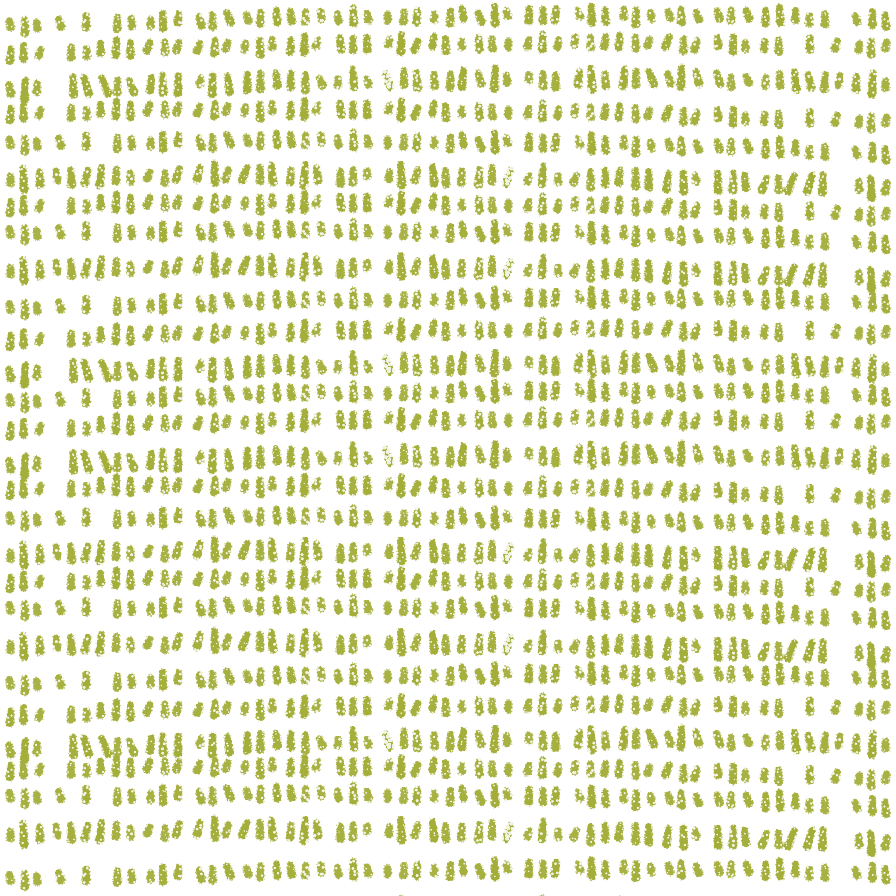
Reproduce this pattern procedurally as a WebGL 2 fragment shader.

```glsl
#version 300 es
precision highp float;

uniform vec2 u_resolution;
out vec4 fragColor;

const float GROUPS = 19.0; // groups of three dabs across; one group is one unit

vec2 hash2(vec2 p) {
    vec3 q = fract(p.xyx * vec3(0.1031, 0.1030, 0.0973));
    q += dot(q, q.yzx + 33.33);
    return fract((q.xx + q.yz) * q.zy);
}

// Cellular noise: distance to the nearest scattered point
float cellular(vec2 p) {
    vec2 cell = floor(p), local = fract(p);
    float nearest = 2.0;
    for (int j = -1; j <= 1; j++)
    for (int i = -1; i <= 1; i++) {
        vec2 o = vec2(i, j);
        nearest = min(nearest, length(o + hash2(cell + o + 50.0) - local));
    }
    return nearest;
}

// Rounded dab, wide at the foot and narrow at the tip
float dabDistance(vec2 q, float halfLength) {
    float t = clamp(q.y / halfLength * 0.5 + 0.5, 0.0, 1.0);
    float radius = mix(0.098, 0.062, t);
    float spine = max(halfLength - 0.08, 0.01);
    return length(q - vec2(0.0, clamp(q.y, -spine, spine))) - radius;
}

// Ink coverage of one dab; d is the offset from its centre, y up
float dabInk(vec2 d, float group, float slot, bool tall) {
    float index = group * 3.0 + slot;
    float seed = tall ? 7.0 : 23.0;
    vec2 r = hash2(vec2(index, seed)), s = hash2(vec2(index + 90.0, seed));
    bool middle = slot == 1.0;
    bool missing = (!tall && index == 4.0) || s.y > 0.97;
    if (missing) return 0.0;

    // Size and lean
    float halfLength = mix(0.14, tall ? 0.27 : 0.22, r.x) + (middle ? 0.04 : 0.0);
    float lean = middle ? 0.12 * (r.y - 0.5) : 0.13 + 0.6 * (r.y - 0.5);
    d.y -= 0.1 * (s.x - 0.5);
    float c = cos(lean), n = sin(lean);
    vec2 q = vec2(dot(d, vec2(c, n)), dot(d, vec2(-n, c)));
    float dist = dabDistance(q, halfLength);
    if (dist > 0.08) return 0.0;

    // Crumbly edge and dry specks
    vec2 grain = q + vec2(index * 1.37, seed);
    dist += 0.05 * (cellular(grain * 20.0) - 0.45);
    float blur = max(0.02, 0.6 * GROUPS / u_resolution.y);
    float ink = smoothstep(blur, -blur, dist);
    bool worn = tall && index == 24.0;
    float speck = cellular(grain * (worn ? 14.0 : 8.0));
    float size = worn ? 0.55 : 0.10 + 0.16 * s.y;
    ink *= 1.0 - 0.85 * smoothstep(size + 0.08, size - 0.08, speck);
    return ink * (0.94 + 0.06 * r.x);
}

void main() {
    vec2 uv = gl_FragCoord.xy / u_resolution;
    vec2 p = vec2(uv.x, 1.0 - uv.y) * GROUPS;
    float ink = 0.0;

    // Bands of one tall row and two short rows
    for (int n = -2; n <= 26; n++) {
        float band = floor(float(n) / 3.0);
        float row = float(n) - band * 3.0;
        bool tall = row == 0.0, last = band > 7.0;
        float phase = mod(band, 4.0), odd = mod(band, 2.0);
        bool swapped = band > 6.0 ? last : phase >= 2.0;
        bool turned = last || phase == 1.0 || phase == 2.0;
        bool mirrored = tall ? turned : (row == 1.0) != swapped;

        // Bowed, slightly tilted baseline
        float pitch = last ? 0.81 : mix(0.66, 0.585, odd);
        float u = uv.x - 0.5;
        float tilt = (tall ? turned : !swapped) ? 0.2 : -0.14;
        float rowY = 1.732 + 1.9925 * band + 0.057 * odd + pitch * row;
        rowY += 0.56 * u * u + tilt * u - 0.06;
        float dy = rowY - p.y;
        if (abs(dy) > 0.46) continue;

        // Dabs near this point
        float x = mirrored ? GROUPS - p.x : p.x;
        for (int g = -1; g <= 1; g++)
        for (int i = 0; i < 3; i++) {
            float group = floor(x) + float(g), slot = float(i);
            if (group < 0.0 || group >= GROUPS) continue;
            float sway = 0.04 * sin(group * 1.7) + 0.025 * sin((group * 3.0 + slot) * 2.3);
            float dx = x - (group + 0.21 + 0.3 * slot + sway);
            if (abs(dx) < 0.3) ink = max(ink, dabInk(vec2(dx, dy), group, slot, tall));
        }
    }

    vec3 paper = vec3(1.0), olive = vec3(0.64, 0.68, 0.22);
    fragColor = vec4(mix(paper, olive, ink), 1.0);
}
```
